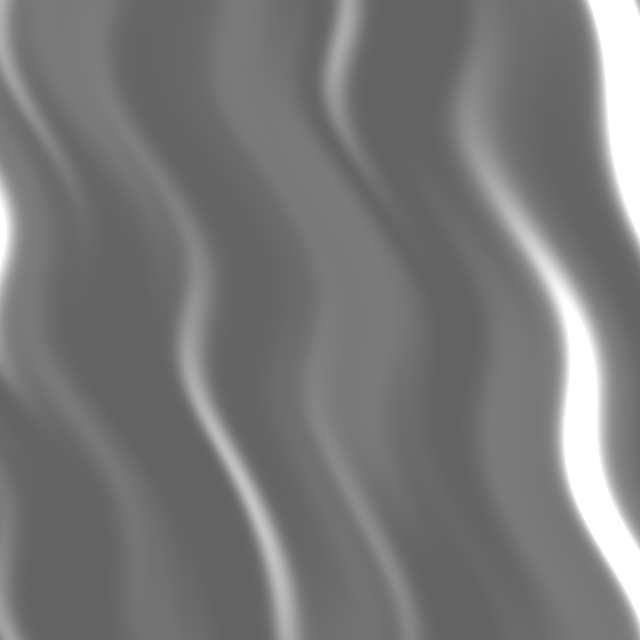
Write a WebGL 2 fragment shader that draws this background.

```glsl
#version 300 es
precision highp float;
// Silky grey folds that run from the upper left to the lower right.
// A bent coordinate "across" numbers the folds: gradient noise along it gives
// faint bands, and a loop adds bright strands that swell and fade with height.

uniform vec2 u_resolution;
out vec4 fragColor;

#define FLOOR_GREY 0.388    // darkest valley
#define BAND_LIFT 0.088     // brightness of the faint bands
#define BAND_SCALE vec2(6.0, 1.1)
#define SLANT 0.30          // sideways drift over the full height
#define WAVE_SIZE 0.026     // regular sway of the folds
#define WAVE_COUNT 2.2
#define DRIFT_SIZE 0.06     // irregular sway
#define STRAND_FIRST 0.04
#define STRAND_SPACING 0.17
#define STRAND_WIDTH 0.016

const float PI = 3.14159;
const int STRANDS = 8;

// Per strand: peak brightness, height of the peak, length of the fade
const float GLOW[STRANDS] = float[](0.25, 0.75, 0.25, 0.38, 0.12, 0.28, 1.5, 2.0);
const float PEAK[STRANDS] = float[](0.0, 0.62, 1.0, 0.2, 0.05, 0.95, 0.1, 1.0);
const float FADE[STRANDS] = float[](0.17, 0.15, 0.25, 0.38, 0.3, 0.18, 0.42, 0.5);

// Unit gradient from an integer hash of the lattice cell
vec2 gradient(vec2 cell) {
    uvec2 c = uvec2(ivec2(cell));
    uint h = c.x * 374761393u + c.y * 668265263u;
    h = (h ^ (h >> 13)) * 1274126177u;
    h ^= h >> 16;
    float angle = float(h & 65535u) / 65536.0 * 2.0 * PI;
    return vec2(cos(angle), sin(angle));
}

// Gradient noise with a quintic fade, about -0.7 to 0.7
float gradientNoise(vec2 p) {
    vec2 i = floor(p);
    vec2 f = p - i;
    vec2 s = f * f * f * (f * (f * 6.0 - 15.0) + 10.0);
    vec2 e = vec2(1.0, 0.0);
    float low = mix(dot(gradient(i), f), dot(gradient(i + e), f - e), s.x);
    float high = mix(dot(gradient(i + e.yx), f - e.yx),
                     dot(gradient(i + e.xx), f - e.xx), s.x);
    return mix(low, high, s.y);
}

// Coordinate across the folds, constant along each of them
float acrossFolds(vec2 p) {
    float wave = sin(2.0 * PI * (WAVE_COUNT * p.y + 0.5 * p.x - 0.275));
    float drift = gradientNoise(p * vec2(1.7, 3.0) + 11.0);
    return p.x + SLANT * p.y - WAVE_SIZE * wave - DRIFT_SIZE * drift;
}

// Faint wide bands with finer ripples on them
float softBands(float across, float y) {
    vec2 q = vec2(across, y) * BAND_SCALE;
    float wide = 1.25 * gradientNoise(q + vec2(3.4, 7.3));
    float fine = gradientNoise(q * vec2(2.6, 1.3) + vec2(23.7, 5.6));
    return smoothstep(-0.3, 0.38, wide + 0.25 * fine) * (1.0 + 0.3 * fine);
}

// Bright strands, a little softer on their right side
float brightStrands(float across, float y) {
    float light = 0.0;
    for (int i = 0; i < STRANDS; i++) {
        float n = float(i);
        float center = STRAND_FIRST + STRAND_SPACING * n
                     - 0.09 * sin(PI * n / float(STRANDS - 1));
        float offset = across - center;
        float width = STRAND_WIDTH + 0.006 * GLOW[i];
        width *= offset > 0.0 ? 1.3 : 1.0;
        float side = offset / width;
        float along = (y - PEAK[i]) / FADE[i];
        light += GLOW[i] * exp(-side * side - along * along);
    }
    return light;
}

void main() {
    vec2 p = gl_FragCoord.xy / u_resolution;
    float across = acrossFolds(p);
    float grey = FLOOR_GREY + BAND_LIFT * softBands(across, p.y)
               + brightStrands(across, p.y);
    fragColor = vec4(vec3(min(grey, 1.0)), 1.0);
}
```
